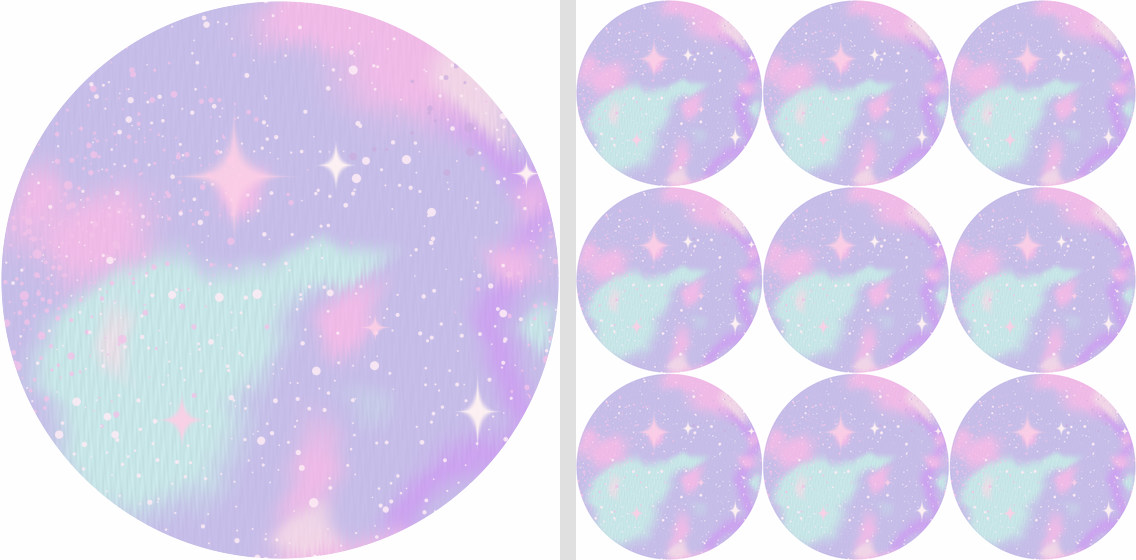
Left: one tile. Right: repeated 3 by 3.
A three.js fragment shader for this background:

```glsl
// Pastel nebula disc with soft clouds, scattered stardust and four-pointed sparkles on white.
varying vec2 vUv;
const float TAU = 6.2831853;

vec3 hash3(vec2 id) {
  vec3 q = fract(vec3(id.xyx) * vec3(0.1031, 0.103, 0.0973));
  q += dot(q, q.yxz + 33.33);
  return fract((q.xxy + q.yzz) * q.zyx);
}

// Shortest offset on the wrapping tile
vec2 wrapOffset(vec2 d) {
  return d - floor(d + 0.5);
}

// Soft elliptical cloud; sums of puffs merge into larger shapes
float puff(vec2 p, vec2 center, vec2 size) {
  vec2 d = wrapOffset(p - center) / size;
  return exp(-dot(d, d));
}

// Layered sines bend the cloud outlines
vec2 warp(vec2 p) {
  float f = 2.0;
  for (int i = 0; i < 4; i++) {
    p += 0.045 / f * sin(TAU * f * p.yx + vec2(1.3, 4.1) * f);
    f *= 2.0;
  }
  return p;
}

// Fine vertical threads
float threads(vec2 p) {
  float sum = 0.0;
  for (int i = 0; i < 6; i++) {
    float k = float(i);
    sum += sin(TAU * dot(p, vec2(47.0 + 23.0 * k, mod(k * 17.0, 29.0) - 13.0)) + k * k);
  }
  return sum / 6.0;
}

// Round specks on a wrapped cellular grid
float specks(vec2 p, float cells, float density, float maxRadius, float seed) {
  vec2 g = p * cells;
  float cover = 0.0;
  for (int y = -1; y <= 1; y++) {
    for (int x = -1; x <= 1; x++) {
      vec2 id = floor(g) + vec2(float(x), float(y));
      vec3 h = hash3(mod(id, cells) + seed);
      float radius = maxRadius * mix(0.3, 1.0, h.z * h.z);
      float dist = length(g - id - h.xy) / cells;
      float present = step(fract(h.z * 37.0 + h.x * 11.0), density);
      cover = max(cover, present * (1.0 - smoothstep(radius - 0.0013, radius + 0.0013, dist)));
    }
  }
  return cover;
}

// Astroid with a faint halo
float sparkle(vec2 p, vec2 center, vec2 size) {
  vec2 d = abs(wrapOffset(p - center)) / size;
  float arms = 1.0 - smoothstep(0.7, 1.1, sqrt(d.x) + sqrt(d.y));
  return max(arms, 0.55 * exp(-14.0 * dot(d, d)));
}

void main() {
  vec2 p = vUv;
  float thread = threads(p);
  vec2 q = warp(p) + vec2(0.0, 0.012 * thread);

  // Aqua cloud
  float aqua = puff(q, vec2(0.23, 0.19), vec2(0.17, 0.16))
    + puff(q, vec2(0.22, 0.38), vec2(0.13, 0.13))
    + puff(q, vec2(0.41, 0.43), vec2(0.14, 0.12))
    + 0.75 * puff(q, vec2(0.60, 0.53), vec2(0.12, 0.05))
    + 0.45 * puff(q, vec2(0.65, 0.27), vec2(0.08, 0.08))
    + 0.7 * puff(q, vec2(0.98, 0.44), vec2(0.04, 0.06));
  vec3 color = mix(vec3(0.775, 0.742, 0.91), vec3(0.78, 0.9, 0.905), smoothstep(0.25, 0.8, aqua));

  // Violet ribbon winding along the right rim
  vec2 c = q - 0.5;
  float angle = atan(c.y, c.x);
  float ridge = 0.435 + 0.04 * cos(7.4 * (angle - 0.36)) + 0.06 * (1.0 - smoothstep(-0.9, -0.5, angle));
  float across = (length(c) - ridge) / 0.038;
  float along = smoothstep(-1.35, -1.1, angle) * (1.0 - smoothstep(0.6, 1.0, angle));
  color = mix(color, vec3(0.8, 0.63, 0.94), 0.9 * along * exp(-across * across));

  // Pink clouds
  float corner = puff(q, vec2(0.77, 0.86), vec2(0.15, 0.12)) + puff(q, vec2(0.6, 0.98), vec2(0.15, 0.06));
  float leftGlow = puff(q, vec2(0.17, 0.57), vec2(0.11, 0.09)) + 0.7 * puff(q, vec2(0.04, 0.65), vec2(0.05, 0.07));
  float pink = corner + leftGlow
    + puff(q, vec2(0.41, 0.685), vec2(0.045, 0.05))
    + puff(q, vec2(0.64, 0.43), vec2(0.06, 0.07))
    + 0.8 * puff(q, vec2(0.54, 0.15), vec2(0.06, 0.12))
    + 0.8 * puff(q, vec2(0.92, 0.55), vec2(0.06, 0.045))
    + 0.6 * puff(q, vec2(0.93, 0.67), vec2(0.04, 0.05));
  color = mix(color, vec3(0.94, 0.73, 0.905), smoothstep(0.1, 0.9, pink));

  // Cream highlights
  float cream = puff(q, vec2(0.86, 0.84), vec2(0.07, 0.07))
    + 0.8 * puff(q, vec2(0.23, 0.37), vec2(0.04, 0.08))
    + puff(q, vec2(0.55, 0.05), vec2(0.06, 0.05));
  color = mix(color, vec3(0.95, 0.86, 0.905), 0.8 * smoothstep(0.15, 0.9, cream));
  color += 0.025 * thread * (0.6 + smoothstep(0.2, 0.8, aqua));

  // Stardust: pink at the left, mauve in the corner, white everywhere
  float dustZone = puff(p, vec2(0.18, 0.65), vec2(0.2, 0.2)) + puff(p, vec2(0.04, 0.43), vec2(0.1, 0.15));
  float pinkDust = max(specks(p, 32.0, 0.5 * dustZone, 0.0085, 11.0), specks(p, 60.0, 0.45 * dustZone, 0.005, 71.0));
  color = mix(color, vec3(0.95, 0.76, 0.91), 0.8 * pinkDust);
  float mauveDust = specks(p, 30.0, 0.5 * puff(p, vec2(0.8, 0.83), vec2(0.15, 0.13)), 0.009, 151.0);
  color = mix(color, vec3(0.79, 0.67, 0.87), 0.7 * mauveDust);
  float whiteDust = max(specks(p, 22.0, 0.22, 0.0085, 211.0), specks(p, 46.0, 0.28, 0.0042, 307.0));
  color = mix(color, vec3(0.99, 0.92, 0.96), 0.88 * whiteDust);

  // Sparkles
  float rosy = max(sparkle(p, vec2(0.418, 0.685), vec2(0.11, 0.13)), sparkle(p, vec2(0.325, 0.25), vec2(0.05, 0.06)));
  rosy = max(rosy, sparkle(p, vec2(0.67, 0.415), vec2(0.03)));
  color = mix(color, vec3(0.99, 0.81, 0.9), 0.9 * rosy);
  float pale = max(sparkle(p, vec2(0.6, 0.705), vec2(0.04, 0.055)), sparkle(p, vec2(0.853, 0.265), vec2(0.042, 0.075)));
  pale = max(pale, sparkle(p, vec2(0.94, 0.69), vec2(0.03)));
  color = mix(color, vec3(1.0, 0.95, 0.95), 0.95 * pale);

  // Disc edge on white, closed just inside the tile border
  float outside = smoothstep(0.4965, 0.4985, length(p - 0.5));
  gl_FragColor = vec4(mix(color, vec3(1.0, 0.995, 1.0), outside), 1.0);
}
```
